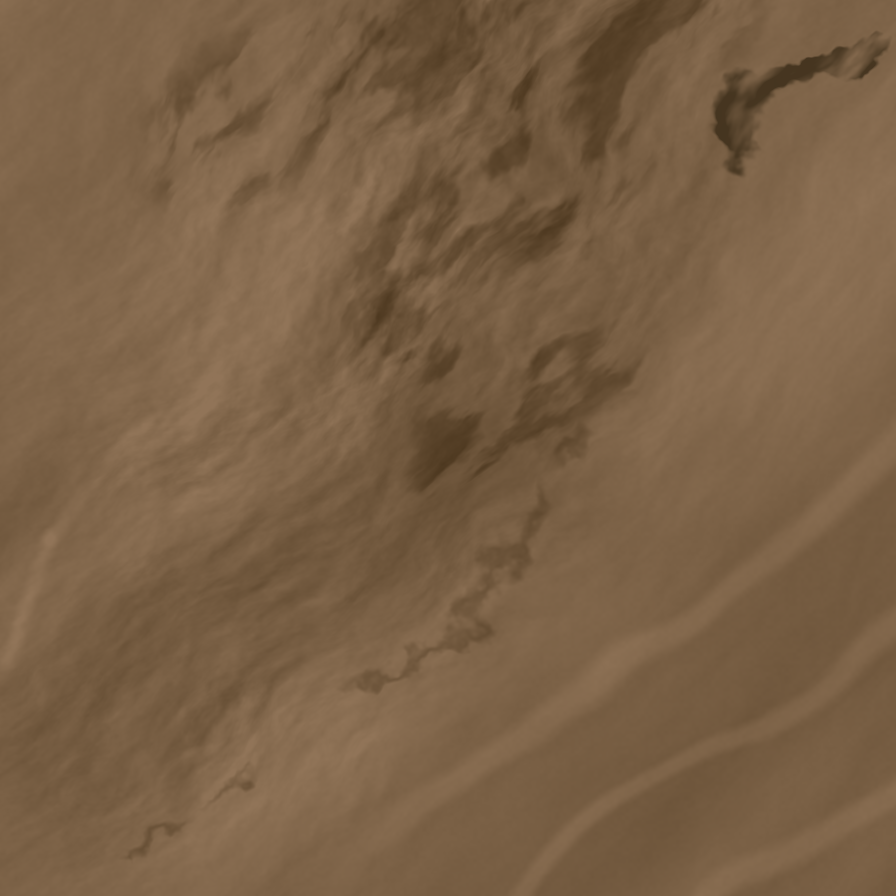
This texture is drawn by a Shadertoy shader. Its source:

```glsl
// Brown weathered stone with diagonal flow, dark flakes, cracks and pale veins.

const vec3 DEEP_BROWN = vec3(0.25, 0.19, 0.11);
const vec3 DARK_BROWN = vec3(0.37, 0.28, 0.18);
const vec3 PALE_BROWN = vec3(0.55, 0.44, 0.33);

float hash(vec2 p) {
    return fract(sin(dot(p, vec2(127.1, 311.7))) * 43758.5453);
}

float noise(vec2 p) {
    vec2 cell = floor(p);
    vec2 f = fract(p);
    f = f * f * (3.0 - 2.0 * f);
    float low = mix(hash(cell), hash(cell + vec2(1, 0)), f.x);
    float high = mix(hash(cell + vec2(0, 1)), hash(cell + vec2(1, 1)), f.x);
    return mix(low, high, f.y);
}

float fbm(vec2 p, int octaves) {
    float sum = 0.0, total = 0.0, amplitude = 0.5;
    for (int i = 0; i < octaves; i++) {
        sum += amplitude * noise(p);
        total += amplitude;
        amplitude *= 0.55;
        p = mat2(1.94, 0.3, -0.3, 1.94) * p + 7.3;
    }
    return sum / total;
}

// x runs along the given direction, y across it
vec2 alongAcross(vec2 p, float angle) {
    float c = cos(angle), s = sin(angle);
    return vec2(c * p.x + s * p.y, c * p.y - s * p.x);
}

// Soft stroke: 1 on the segment, 0 beyond its width
float stroke(vec2 p, vec2 a, vec2 b, float width) {
    vec2 ab = b - a;
    float h = clamp(dot(p - a, ab) / dot(ab, ab), 0.0, 1.0);
    return 1.0 - smoothstep(0.0, width, length(p - a - ab * h));
}

// Wavy pale line lying at a given offset across the flow
float vein(vec2 flow, float offset, float width, float seed) {
    float wave = 0.06 * (noise(vec2(flow.x * 3.5, seed)) - 0.5)
               + 0.016 * (noise(vec2(flow.x * 14.0, seed + 5.0)) - 0.5);
    float w = width * (0.6 + 0.8 * noise(vec2(flow.x * 6.0, seed + 9.0)));
    return 1.0 - smoothstep(0.2 * w, w, abs(flow.y - offset - wave));
}

// Slope of the stone surface towards the light
float sideLight(vec2 p) {
    return fbm(p, 4) - fbm(p + vec2(0.2, -0.5), 4);
}

void mainImage(out vec4 fragColor, in vec2 fragCoord) {
    vec2 uv = fragCoord / iResolution.xy;

    // Flow coordinates, steeper towards the top
    vec2 warp = vec2(fbm(uv * 4.0, 3), fbm(uv * 4.0 + 31.0, 3)) - 0.5;
    vec2 ragged = vec2(fbm(uv * 24.0, 4), fbm(uv * 24.0 + 17.0, 4)) - 0.5;
    vec2 bent = uv + 0.08 * warp + 0.03 * ragged;
    vec2 rough = uv + 0.04 * warp + 0.07 * ragged;
    float angle = radians(mix(38.0, 52.0, smoothstep(0.2, 0.9, uv.y)));
    vec2 flow = alongAcross(uv + 0.07 * warp + 0.012 * ragged - 0.5, angle);
    vec2 straight = alongAcross(uv, radians(39.0));

    // Regions
    float core = stroke(bent, vec2(0.25, 0.25), vec2(0.6, 1.0), 0.42);
    float smoothCorner = smoothstep(-0.02, -0.25, straight.y + 0.2 * warp.x);

    // Broad light and shade
    float tone = 0.72;
    tone += 0.48 * (fbm(flow * vec2(2.6, 7.0) + 3.0, 5) - 0.5);
    tone += 0.26 * (noise(flow * vec2(1.8, 15.0) + 11.0) - 0.5);
    tone += 0.20 * stroke(bent, vec2(0.2, 0.52), vec2(0.31, 0.73), 0.22);
    tone += 0.17 * stroke(bent, vec2(0.2, 0.04), vec2(0.62, 0.32), 0.14);
    tone += 0.14 * stroke(bent, vec2(0.0, 0.75), vec2(0.2, 1.0), 0.25);
    tone -= 0.26 * stroke(bent, vec2(0.05, 0.22), vec2(0.48, 0.44), 0.26);
    tone -= 0.15 * stroke(bent, vec2(0.58, 0.5), vec2(0.68, 0.95), 0.18);
    tone -= 0.22 * smoothCorner;

    // Side-lit relief in two sizes, strongest in the rough core
    float relief = sideLight(flow * vec2(13.0, 32.0));
    float fineRelief = sideLight(flow * vec2(38.0, 75.0) + 23.0);
    float patches = smoothstep(0.35, 0.65, fbm(flow * vec2(5.0, 9.0) + 80.0, 3));
    float roughness = mix(0.22, 1.0, core * (0.4 + 0.6 * patches));
    roughness *= 1.0 - 0.6 * smoothCorner;
    tone += roughness * (0.95 * relief + 0.55 * fineRelief);

    // Pale veins
    for (int i = 0; i < 3; i++) {
        float k = float(i);
        float v = vein(straight, -0.235 - 0.14 * k, 0.022, 3.0 + 8.0 * k);
        tone += 0.30 * v * smoothstep(0.28, 0.55, uv.x);
    }
    tone += 0.24 * stroke(uv + 0.04 * warp, vec2(0.0, 0.27), vec2(0.05, 0.4), 0.014);
    tone += 0.20 * stroke(uv + 0.04 * warp, vec2(0.05, 0.4), vec2(0.16, 0.53), 0.014);

    // Dark flakes, broken into slivers
    float flakeZone = max(stroke(bent, vec2(0.47, 0.66), vec2(0.75, 1.0), 0.13),
                          0.8 * stroke(bent, vec2(0.24, 0.84), vec2(0.54, 1.0), 0.13));
    flakeZone = max(flakeZone, 0.9 * stroke(bent, vec2(0.53, 0.51), vec2(0.65, 0.62), 0.09));
    float flakeField = fbm(flow * vec2(13.0, 40.0) + 60.0, 4);
    flakeField = mix(flakeField, fbm(flow * vec2(6.0, 15.0) + 90.0, 3), 0.4);
    float flakes = smoothstep(0.5, 0.64, flakeField + 0.05 * flakeZone);
    flakes *= smoothstep(0.0, 0.6, flakeZone);

    // One deep ragged patch
    float patchField = max(stroke(rough, vec2(0.82, 0.86), vec2(0.84, 0.9), 0.045),
                           stroke(rough, vec2(0.83, 0.9), vec2(0.95, 0.95), 0.027));
    float darkPatch = smoothstep(0.1, 0.5, patchField) * (0.65 - 2.0 * relief);

    // Broken ledge cracks with a lit lower lip
    float crack = max(stroke(rough, vec2(0.13, 0.03), vec2(0.28, 0.14), 0.009),
                      stroke(rough, vec2(0.37, 0.22), vec2(0.52, 0.28), 0.01));
    crack = max(crack, stroke(rough, vec2(0.52, 0.28), vec2(0.66, 0.53), 0.016));
    crack *= smoothstep(0.3, 0.55, noise(straight * vec2(22.0, 9.0)));
    tone -= 0.55 * flakes + 0.5 * crack;

    // Colour with a trace of grain
    tone += 0.05 * (noise(uv * 230.0) - 0.5);
    vec3 color = mix(DARK_BROWN, PALE_BROWN, clamp(tone, -0.45, 1.1));
    color = mix(color, DEEP_BROWN, clamp(darkPatch, 0.0, 0.9));
    fragColor = vec4(color, 1.0);
}
```
